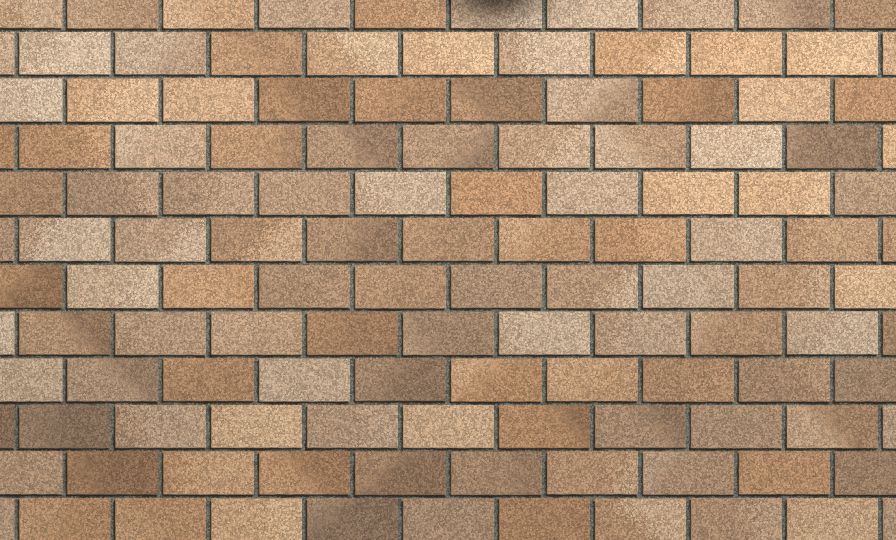
Reproduce this texture procedurally as a WebGL 2 fragment shader.

```glsl
#version 300 es
precision highp float;
// Running-bond wall of tan granular shingles with narrow grey joints.
// Each tile is a rounded box with hashed tone and a speckled two-tone blend;
// cellular noise gives the grit, offset boxes the shadows, pools of light the shading.
uniform vec2 u_resolution;
out vec4 outColor;

const vec2 TILE = vec2(0.1777, 0.0864);      // repeat size, canvas height = 1
const vec2 START = vec2(0.0270, -0.0088);    // lower left joint of the first tile
const vec2 GAP = vec2(0.0086, 0.0064);       // joint at left and below each tile
const vec3 DARK_TAN = vec3(0.55, 0.445, 0.355);
const vec3 MID_TAN = vec3(0.705, 0.575, 0.455);
const vec3 PALE_TAN = vec3(0.81, 0.71, 0.595);
const vec3 RUST_TINT = vec3(1.035, 0.985, 0.93);
const vec3 GREY_TINT = vec3(0.99, 1.005, 1.03);
const vec3 JOINT_GREY = vec3(0.45, 0.44, 0.395);
const vec3 SHADOW = vec3(0.16, 0.14, 0.115);

float hash(vec2 p) {
  vec3 q = fract(vec3(p.xyx) * 0.1031);
  q += dot(q, q.yzx + 33.33);
  return fract((q.x + q.y) * q.z);
}

// Layered sines for soft blotches and uneven edges, about -1 to 1
float ripple(vec2 p) {
  float a = sin(p.x + 1.7 * sin(p.y * 0.8));
  float b = sin(p.y * 1.9 + 1.3 * sin(p.x * 1.4));
  return 0.5 * a + 0.3 * b + 0.2 * sin(dot(p, vec2(3.7, 2.9)));
}

// Cellular grit: the nearest granule gives its own shade, darker at its rim
float grit(vec2 p) {
  vec2 cell = floor(p);
  float nearest = 9.0;
  float shade = 0.0;
  for (int y = -1; y <= 1; y++) {
    for (int x = -1; x <= 1; x++) {
      vec2 id = cell + vec2(x, y);
      vec2 seed = id + vec2(hash(id), hash(id + 71.3));
      float d = length(p - seed);
      if (d < nearest) {
        nearest = d;
        shade = hash(id + 19.7);
      }
    }
  }
  return shade - 0.5 + 0.8 * (0.42 - nearest);
}

float roundBox(vec2 p, vec2 halfSize, float radius) {
  vec2 q = abs(p) - halfSize + radius;
  return length(max(q, 0.0)) + min(max(q.x, q.y), 0.0) - radius;
}

float coverage(float d, float soft) {
  return 1.0 - smoothstep(-soft, soft, d);
}

// Tone ramp: 0 dark, 0.5 middle, 1 pale
vec3 tanRamp(float tone) {
  vec3 low = mix(DARK_TAN, MID_TAN, clamp(tone * 2.0, 0.0, 1.0));
  return mix(low, PALE_TAN, clamp(tone * 2.0 - 1.0, 0.0, 1.0));
}

// Colour of one tile; local runs from 0 to 1 over the tile
vec3 tileColor(vec2 id, vec2 local, vec2 p, float grain) {
  float tone = mix(0.28, 0.88, hash(id + 3.1));
  float other = clamp(tone + 0.85 * (hash(id + 8.6) - 0.5), 0.08, 1.0);
  float split = mix(0.15, 0.85, hash(id + 14.2));
  float slant = 1.2 * (hash(id + 27.4) - 0.5) * (local.y - 0.5);
  float edge = local.x + slant + 0.06 * ripple(p * 70.0 + id) + 0.14 * grain;
  float blend = smoothstep(split - 0.2, split + 0.2, edge);
  float mottle = 0.05 * ripple(p * 95.0 + id * 2.3);
  vec3 color = tanRamp(mix(tone, other, blend) + mottle);
  return color * mix(GREY_TINT, RUST_TINT, smoothstep(0.1, 0.9, hash(id + 41.9)));
}

float pool(vec2 p, vec2 center, vec2 radius) {
  vec2 q = (p - center) / radius;
  return exp(-dot(q, q));
}

// Light falls from the top, strongest at upper right, fading to the floor
float lighting(vec2 p) {
  float light = mix(0.92, 1.02, smoothstep(0.0, 0.9, p.y));
  light += 0.07 * pool(p, vec2(1.30, 0.86), vec2(0.42, 0.35));
  light += 0.04 * pool(p, vec2(0.55, 0.62), vec2(0.40, 0.32));
  return light - 0.05 * pool(p, vec2(0.0, 0.15), vec2(0.35, 0.40));
}

void main() {
  vec2 p = gl_FragCoord.xy / u_resolution.y;
  float soft = 0.9 / u_resolution.y;

  // Running bond: odd rows move by half a tile
  vec2 grid = (p - START) / TILE;
  float row = floor(grid.y);
  grid.x -= 0.5 * mod(row, 2.0);
  vec2 id = vec2(floor(grid.x), row) + 40.0;
  vec2 local = fract(grid);
  float grain = grit(p * 290.0);

  // Tile outline, ragged from the grit, and its broken shadow to the lower left
  vec2 halfSize = 0.5 * (TILE - GAP);
  vec2 q = local * TILE - GAP - halfSize;
  q.y += 0.0016 * (hash(id + 52.8) - 0.5);
  float ragged = 0.0004 * ripple(p * 150.0) + 0.0009 * grain;
  float tile = coverage(roundBox(q, halfSize, 0.002) + ragged, soft);
  float reach = 1.0 + 0.3 * ripple(p * 45.0 + id);
  vec2 shadowPos = q + vec2(0.0028, 0.0040) * reach;
  float shade = coverage(roundBox(shadowPos, halfSize, 0.002) + ragged, soft * 1.5);

  vec3 joint = mix(JOINT_GREY * (1.0 + 0.35 * grain), SHADOW, 0.9 * shade);
  vec3 face = tileColor(id, local, p, grain) * (1.0 + 0.27 * grain);
  vec3 color = mix(joint, face, tile) * lighting(p);

  // Dim round stain at the top edge
  color *= 1.0 - 0.6 * pool(p, vec2(0.92, 1.01), vec2(0.085, 0.045));
  outColor = vec4(clamp(color, 0.0, 1.0), 1.0);
}
```
